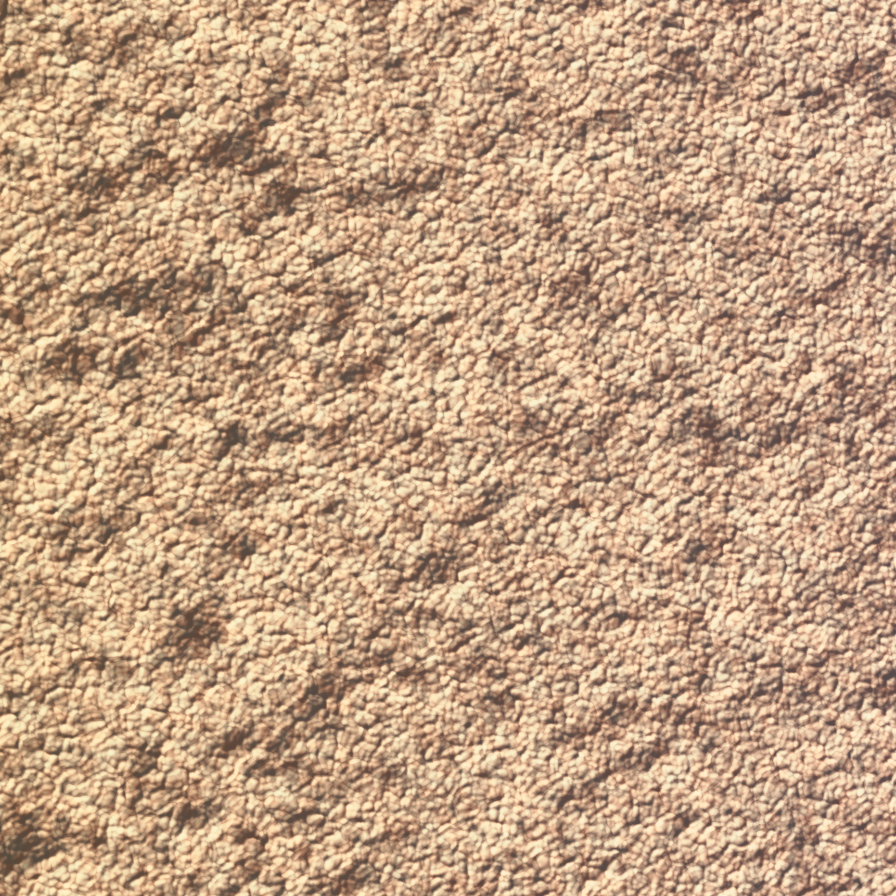
Write a Shadertoy shader that draws this texture.

```glsl
const float GRAIN_FREQ = 84.0;
const float FINE_FREQ = 148.0;
const float CLUMP_FREQ = 36.0;
const float GRAIN_CRISPNESS = 14.0;
const float BEDDING_ANGLE = 0.5;
const vec2 LIGHT_DIR = vec2(-0.6, 0.8);
const float LIGHT_STEP = 0.0045;

float hash(vec2 p) {
    return fract(sin(dot(p, vec2(127.1, 311.7))) * 43758.5453);
}

vec2 hash2(vec2 p) {
    return vec2(hash(p), hash(p + 57.3));
}

float valueNoise(vec2 p) {
    vec2 cell = floor(p);
    vec2 f = fract(p);
    f = f * f * (3.0 - 2.0 * f);
    float low = mix(hash(cell), hash(cell + vec2(1, 0)), f.x);
    float high = mix(hash(cell + vec2(0, 1)), hash(cell + vec2(1, 1)), f.x);
    return mix(low, high, f.y);
}

vec2 rotate(vec2 p, float angle) {
    float c = cos(angle), s = sin(angle);
    return vec2(c * p.x + s * p.y, c * p.y - s * p.x);
}

// Rounded grains that merge softly: height (x) and random shade (y)
vec2 grains(vec2 p, float crispness) {
    vec2 cell = floor(p);
    float total = 0.0, shade = 0.0;
    for (int y = -1; y <= 1; y++) {
        for (int x = -1; x <= 1; x++) {
            vec2 id = cell + vec2(x, y);
            vec2 offset = id + hash2(id) - p;
            float weight = exp(-crispness * dot(offset, offset));
            total += weight;
            shade += weight * hash(id + 13.7);
        }
    }
    return vec2(log(total) / crispness, shade / total);
}

// Height of the gritty surface (x) and shade of the grain there (y)
vec2 relief(vec2 p) {
    vec2 warp = vec2(valueNoise(p * 70.0), valueNoise(p * 70.0 + 19.0)) - 0.5;
    vec2 q = rotate(p, BEDDING_ANGLE) * vec2(0.9, 1.08);
    q *= 1.0 + 0.1 * p.x;
    q += warp * 0.005;
    vec2 coarse = grains(q * GRAIN_FREQ, GRAIN_CRISPNESS);
    vec2 fine = grains(q * FINE_FREQ + 31.0, GRAIN_CRISPNESS);
    float clump = valueNoise(q * CLUMP_FREQ + 7.0) - 0.5;
    float height = 0.6 * clump + coarse.x + 0.6 * fine.x;
    return vec2(height, mix(coarse.y, fine.y, 0.4));
}

// Shadowed hollows, drawn out along the bedding direction
float hollows(vec2 p) {
    vec2 q = rotate(p, BEDDING_ANGLE);
    float n = 0.55 * valueNoise(q * vec2(17.0, 34.0) + 3.0);
    n += 0.45 * valueNoise(q * vec2(40.0, 68.0) + 41.0);
    return 1.0 - smoothstep(0.16, 0.5, n);
}

// Sandstone colours from deep shadow to glint
vec3 sandRamp(float tone) {
    vec3 colours[8] = vec3[8](
        vec3(0.35, 0.28, 0.25), vec3(0.49, 0.38, 0.32),
        vec3(0.65, 0.48, 0.39), vec3(0.67, 0.57, 0.46),
        vec3(0.81, 0.64, 0.52), vec3(0.91, 0.76, 0.62),
        vec3(0.98, 0.90, 0.73), vec3(1.00, 0.95, 0.82));
    float stops[8] = float[8](0.0, 0.06, 0.19, 0.34, 0.53, 0.76, 0.94, 1.0);
    vec3 colour = colours[0];
    for (int i = 1; i < 8; i++) {
        float blend = (tone - stops[i - 1]) / (stops[i] - stops[i - 1]);
        colour = mix(colour, colours[i], clamp(blend, 0.0, 1.0));
    }
    return colour;
}

void mainImage(out vec4 fragColor, in vec2 fragCoord) {
    vec2 p = fragCoord / iResolution.y;

    // Relief lit from the upper left
    vec2 surface = relief(p);
    float slope = surface.x - relief(p + LIGHT_DIR * LIGHT_STEP).x;
    float light = 1.7 * (surface.x + 0.29) + 2.0 * slope;
    light += 0.9 * (surface.y - 0.5);
    light += 0.8 * (valueNoise(p * 200.0) - 0.5);

    // Hollows deepen towards the left
    float depth = mix(1.6, 1.1, smoothstep(0.0, 1.0, p.x));
    light += 0.22 - depth * hollows(p);

    // Logistic curve spreads the light evenly over the ramp
    float tone = 1.0 / (1.0 + exp(-2.1 * light));
    vec3 colour = sandRamp(tone);

    // Mineral tint: rust against olive, golden on the left
    float rust = valueNoise(p * 95.0 + 63.0) - 0.5;
    colour += rust * vec3(0.05, -0.02, -0.04);
    colour += (p.x - 0.5) * vec3(0.0, 0.0, 0.05);

    fragColor = vec4(clamp(colour, 0.0, 1.0), 1.0);
}
```
